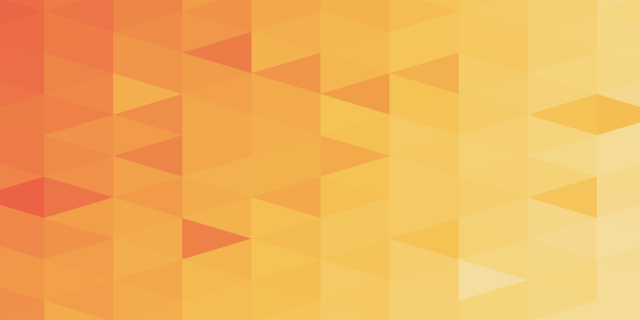
A WebGL 2 fragment shader for this background:

```glsl
#version 300 es
precision highp float;
// A mosaic of flat triangles in columns, warm red at the upper left fading
// to cream at the right. Each facet takes one tone from a slanted gradient,
// a little hash jitter and a short list of accent facets.

uniform vec2 u_resolution;
out vec4 fragColor;

// Lattice in units of canvas height, measured from the top left.
const vec2 LATTICE_ORIGIN = vec2(0.138, 0.0352);
const vec2 FACET_SIZE = vec2(0.2159, 0.0646);
const float JITTER = 0.09;
const int SAMPLES = 4;

// Warm ramp from red through orange and gold to cream.
const vec3 RAMP[6] = vec3[6](
  vec3(0.92, 0.38, 0.27), vec3(0.93, 0.49, 0.28), vec3(0.95, 0.65, 0.29),
  vec3(0.96, 0.76, 0.33), vec3(0.96, 0.83, 0.48), vec3(0.96, 0.88, 0.67));

// Accent facets: column, row, tone.
const int ACCENT_COUNT = 16;
const vec3 ACCENTS[ACCENT_COUNT] = vec3[ACCENT_COUNT](
  vec3(0, 9, 0.01), vec3(1, 9, 0.14), vec3(2, 4, 0.46), vec3(2, 7, 0.24),
  vec3(3, 2, 0.20), vec3(3, 11, 0.22), vec3(4, 3, 0.32), vec3(4, 9, 0.42),
  vec3(5, 4, 0.36), vec3(5, 7, 0.43), vec3(6, 3, 0.47), vec3(6, 11, 0.60),
  vec3(7, 13, 0.95), vec3(8, 5, 0.61), vec3(8, 9, 0.63), vec3(9, 5, 0.57));

float hash(vec2 p) {
  return fract(sin(dot(p, vec2(127.1, 311.7))) * 43758.5453);
}

vec3 rampColor(float tone) {
  float s = clamp(tone, 0.0, 1.0) * 5.0;
  int i = min(int(s), 4);
  return mix(RAMP[i], RAMP[i + 1], s - float(i));
}

// Column and row of the triangle that holds a lattice point.
vec2 facetAt(vec2 p) {
  vec2 cell = floor(p);
  vec2 f = p - cell;
  bool pointsRight = mod(cell.x + cell.y, 2.0) < 0.5;
  float halfHeight = pointsRight ? 1.0 - f.x : f.x;
  return cell + vec2(0.0, step(halfHeight, f.y));
}

// Slanted gradient: lighter to the right, and lower down on the left.
float gradientTone(vec2 p) {
  return 0.06 + 0.8 * p.x + 0.27 * p.y * (1.0 - 0.7 * p.x);
}

float facetTone(vec2 facet) {
  vec2 center = LATTICE_ORIGIN + (facet - vec2(0.5, 0.0)) * FACET_SIZE;
  float tone = gradientTone(center * vec2(0.5, 1.0));
  tone += JITTER * (hash(facet) - 0.5);
  for (int i = 0; i < ACCENT_COUNT; i++) {
    vec2 offset = abs(facet - ACCENTS[i].xy);
    if (max(offset.x, offset.y) < 0.5) tone = ACCENTS[i].z;
  }
  return tone;
}

vec3 mosaic(vec2 p) {
  vec2 lattice = (p - LATTICE_ORIGIN) / FACET_SIZE + vec2(1.0, 0.0);
  return rampColor(facetTone(facetAt(lattice)));
}

void main() {
  // Average a grid of samples over the pixel to smooth the edges.
  vec3 color = vec3(0.0);
  for (int j = 0; j < SAMPLES; j++) {
    for (int i = 0; i < SAMPLES; i++) {
      vec2 shift = (vec2(i, j) + 0.5) / float(SAMPLES) - 0.5;
      vec2 p = (gl_FragCoord.xy + shift) / u_resolution.y;
      color += mosaic(vec2(p.x, 1.0 - p.y));
    }
  }
  fragColor = vec4(color / float(SAMPLES * SAMPLES), 1.0);
}
```
